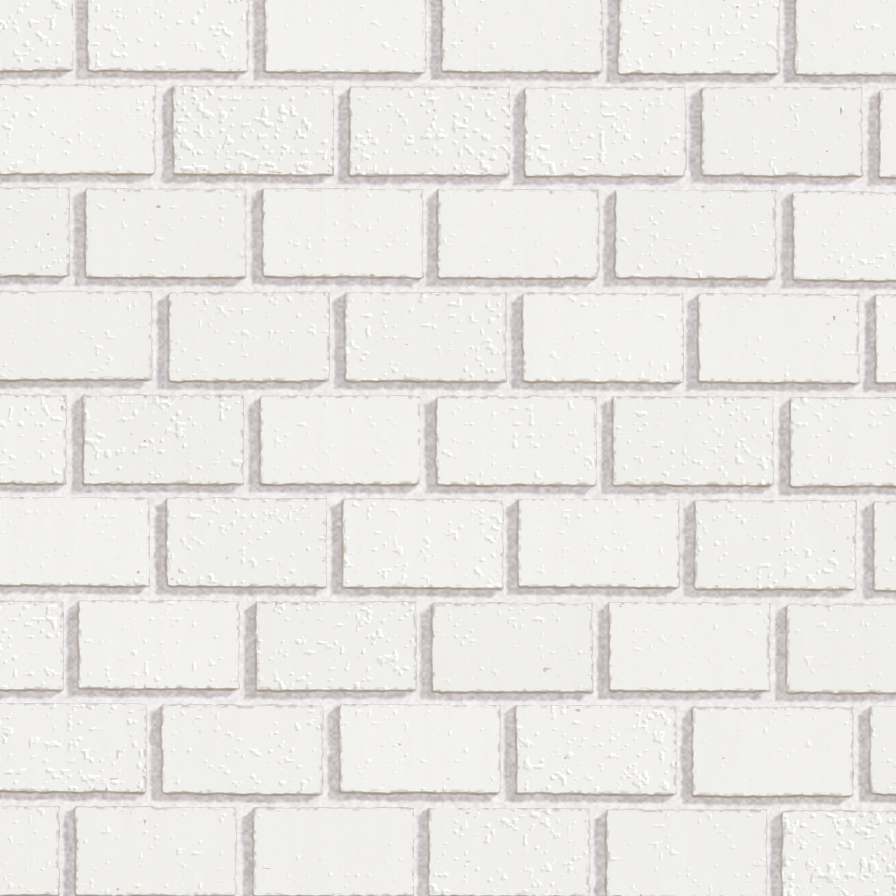
Write a WebGL 1 fragment shader that draws this texture.

```glsl
precision highp float;
uniform vec2 u_resolution;

#define PITCH vec2(0.1973, 0.1151)
#define JOINT vec2(0.0180, 0.0162)
#define SHADOW vec2(-0.0135, -0.0102)
#define FIRST_BRICK vec2(0.1750, 0.9063)
#define STAGGER 0.0949
#define ROW_DRIFT 0.0018
#define TILT 0.004
#define PAINT vec3(0.945, 0.942, 0.928)
#define MORTAR vec3(0.945, 0.930, 0.928)
#define SHADE vec3(0.795, 0.768, 0.770)
#define GRIME vec3(0.640, 0.590, 0.530)

float hash(vec2 p) {
  return fract(sin(dot(p, vec2(127.1, 311.7))) * 43758.5453);
}

float noise(vec2 p) {
  vec2 i = floor(p), f = fract(p);
  f = f * f * (3.0 - 2.0 * f);
  return mix(mix(hash(i), hash(i + vec2(1.0, 0.0)), f.x),
             mix(hash(i + vec2(0.0, 1.0)), hash(i + 1.0), f.x), f.y);
}

float boxDistance(vec2 p, vec2 halfSize) {
  vec2 d = abs(p) - halfSize;
  return length(max(d, 0.0)) + min(max(d.x, d.y), 0.0);
}

// Box swept along a vector: a hexagon holding the box and its cast shadow
float sweptBoxDistance(vec2 p, vec2 halfSize, vec2 sweep) {
  vec2 normal = normalize(vec2(-sweep.y, sweep.x));
  float band = abs(dot(p, normal)) - dot(abs(normal), halfSize);
  return max(boxDistance(p - 0.5 * sweep, halfSize + 0.5 * abs(sweep)), band);
}

// Height of the small lumps and blisters in the paint
float lumps(vec2 p, float threshold) {
  float n = 0.65 * noise(p * 165.0) + 0.35 * noise(p * 290.0 + 17.0);
  return smoothstep(threshold, threshold + 0.22, n);
}

void main() {
  vec2 p = gl_FragCoord.xy / u_resolution.y;
  float px = 1.0 / u_resolution.y;

  // Staggered courses; each cell has its joint at the left and bottom
  float down = (FIRST_BRICK.y - p.y - TILT * p.x) / PITCH.y;
  float row = floor(down);
  float shift = ROW_DRIFT * row + STAGGER * mod(row, 2.0);
  float along = (p.x - FIRST_BRICK.x + shift) / PITCH.x;
  vec2 cell = vec2(floor(along), row);
  vec2 local = vec2(fract(along), 1.0 - fract(down)) * PITCH;

  // Slightly uneven brick outline
  vec2 jitter = vec2(hash(cell + 3.1), hash(cell + 8.7)) - 0.5;
  vec2 halfSize = 0.5 * (PITCH - JOINT - 0.0015);
  vec2 q = local - JOINT - halfSize - 0.0025 * jitter;
  q.y += 0.012 * (hash(cell + 5.3) - 0.5) * q.x;
  float wobble = 0.0016 * (noise(p * 150.0) - 0.5) + 0.0012 * (noise(p * 45.0) - 0.5);
  float corner = 0.0022;
  float brick = boxDistance(q, halfSize - corner) - corner + wobble;
  float shadow = sweptBoxDistance(q, halfSize, SHADOW) + 1.5 * wobble;

  // Gritty mortar, lit and shaded
  float grit = 0.6 * noise(p * 330.0) + 0.4 * noise(p * 190.0 + 40.0) - 0.5;
  float shaded = 1.0 - smoothstep(-0.0012 - px, 0.0012 + px, shadow);
  vec3 lit = MORTAR + 0.10 * grit;
  vec3 color = mix(lit, SHADE + 0.17 * grit, shaded);

  // Brownish line under the bottom and left edges
  float below = smoothstep(-0.002, 0.002, -q.y - halfSize.y);
  float worn = mix(0.45, 0.85, below) + 0.5 * (noise(p * 120.0 + 9.0) - 0.5);
  float rim = 1.0 - smoothstep(0.0014, 0.0040, brick);
  color = mix(color, GRIME, clamp(rim * shaded * worn, 0.0, 1.0));

  // Painted face: tone, faint streaks and lumps lit from the upper right
  float rough = hash(cell + 21.0);
  float patches = noise(p * 22.0 + 5.0 * rough);
  float threshold = 0.80 - 0.16 * rough * rough - 0.12 * patches;
  float relief = lumps(p, threshold) - lumps(p + vec2(0.0022, 0.0018), threshold);
  float streaks = noise(p * vec2(90.0, 12.0)) - 0.5;
  vec3 face = PAINT + 0.014 * (hash(cell) - 0.5) + 0.008 * streaks + 0.010 * grit;
  face += (0.06 + 0.05 * rough) * relief;

  // Speckled border and rare dirt spots
  float border = smoothstep(-0.0040, -0.0005, brick);
  face -= vec3(0.13, 0.14, 0.16) * border * smoothstep(0.45, 0.85, noise(p * 210.0 + 3.0));
  float dirt = smoothstep(0.90, 0.98, noise(p * 130.0 + 70.0))
             * smoothstep(0.72, 0.85, noise(p * 31.0 + 11.0));
  face = mix(face, GRIME, 0.6 * dirt);

  color = mix(face, color, smoothstep(-px, px, brick));
  gl_FragColor = vec4(clamp(color, 0.0, 1.0), 1.0);
}
```
